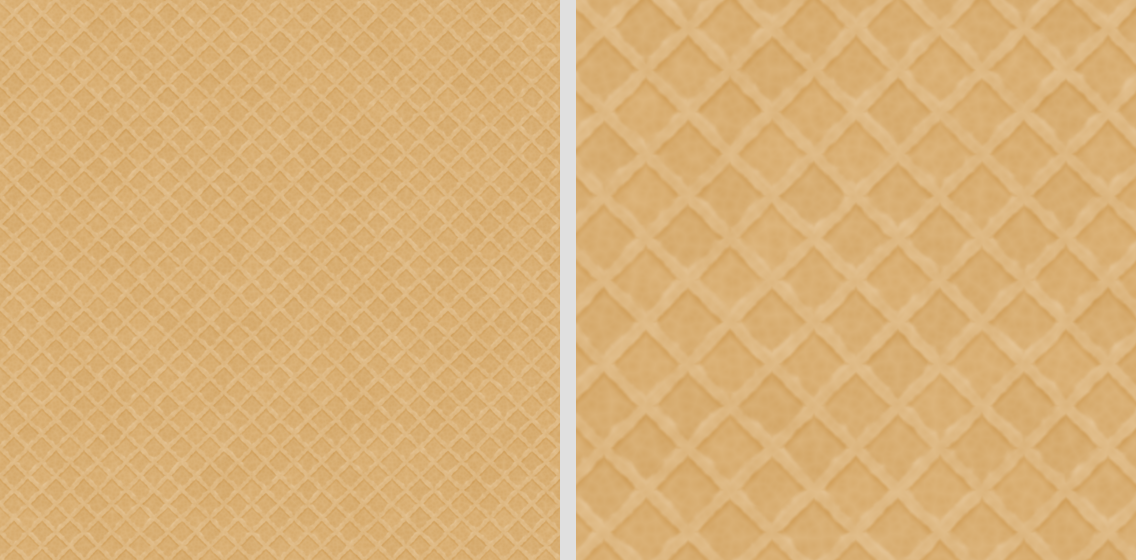
Left, the full canvas; right, a detail of the centre.
A Shadertoy shader for this texture:

```glsl
// Golden wafer: a diagonal lattice of raised ridges around baked, grainy diamond pockets.

const float REPEATS      = 20.0;   // diamonds across and down
const float RIDGE_HALF   = 0.10;   // half ridge width, in diamond sides
const float SHADOW_WIDTH = 0.13;   // shade below the upper pocket edges
const float RIM_WIDTH    = 0.045;  // bright rim on the lower pocket edges
const float EDGE_WOBBLE  = 0.05;
const float GRAIN_SCALE  = 150.0;  // crumbs across the canvas
const float GRAIN_AMOUNT = 0.045;
const float BLOTCH_AMOUNT = 0.010;
const float CELL_VARIATION = 0.012;

const vec3 POCKET = vec3(0.852, 0.688, 0.455);
const vec3 RIDGE  = vec3(0.872, 0.726, 0.517);
const vec3 SHADOW = vec3(0.825, 0.635, 0.370);
const vec3 RIM    = vec3(0.890, 0.760, 0.575);

vec2 hash2(vec2 p) {
    vec3 q = fract(p.xyx * vec3(0.1031, 0.1030, 0.0973));
    q += dot(q, q.yzx + 33.33);
    return fract((q.xx + q.yz) * q.zy);
}

// Distance to the nearest scattered point, centred near zero
float cellular(vec2 p) {
    vec2 cell = floor(p), local = fract(p);
    float nearest = 2.0;
    for (int y = -1; y <= 1; y++)
        for (int x = -1; x <= 1; x++) {
            vec2 offset = vec2(x, y);
            vec2 toPoint = offset + hash2(cell + offset) - local;
            nearest = min(nearest, dot(toPoint, toPoint));
        }
    return sqrt(nearest) - 0.5;
}

// Broad, uneven baking from layered sines
float blotches(vec2 p) {
    float sum = 0.0, weight = 0.5;
    for (int i = 0; i < 4; i++) {
        sum += weight * sin(p.x + 1.7 * sin(p.y)) * cos(p.y - 1.3 * sin(p.x));
        p = mat2(1.5, 1.1, -1.1, 1.5) * p + 2.3;
        weight *= 0.6;
    }
    return sum;
}

void mainImage(out vec4 fragColor, in vec2 fragCoord) {
    vec2 uv = fragCoord / iResolution.xy;
    float grain = cellular(uv * GRAIN_SCALE);
    float crumbs = cellular(uv * GRAIN_SCALE * 0.45 + 17.0);

    // Diagonal lattice: each unit square is one diamond
    vec2 lattice = REPEATS * vec2(uv.x + uv.y, uv.x - uv.y);
    vec2 local = fract(lattice) - 0.5;
    vec2 cellRandom = hash2(floor(lattice) + 50.0);
    float soft = max(0.04, 1.42 * REPEATS / iResolution.y);

    // Distances inward from the upper and lower ridge edges
    float wobble = EDGE_WOBBLE * (0.6 * crumbs + 0.4 * grain);
    float inset = RIDGE_HALF + wobble;
    float upper = min(0.5 - local.x, 0.5 + local.y) - inset;
    float lower = min(0.5 + local.x, 0.5 - local.y) - inset;
    float pocket = smoothstep(-soft, soft, min(upper, lower));

    // Pocket floor, shaded along its upper sides
    float shade = 1.0 - smoothstep(0.0, SHADOW_WIDTH, upper);
    vec3 pocketColor = mix(POCKET, SHADOW, shade * (0.75 + 0.25 * cellRandom.x));
    pocketColor += CELL_VARIATION * (cellRandom.y - 0.5);
    vec3 color = mix(RIDGE, pocketColor, pocket);

    // Worn bright rim along the lower sides
    float rim = 1.0 - smoothstep(0.0, RIM_WIDTH + soft, abs(lower));
    rim *= smoothstep(-soft, soft, upper) * smoothstep(-0.35, 0.35, crumbs);
    color = mix(color, RIM, 0.7 * rim);

    // Grain and baking tone, strongest in blue
    float tone = GRAIN_AMOUNT * (0.7 * grain + 0.5 * crumbs)
               + BLOTCH_AMOUNT * blotches(uv * 14.0);
    color += tone * vec3(0.6, 1.0, 1.5);

    fragColor = vec4(clamp(color, 0.0, 1.0), 1.0);
}
```
